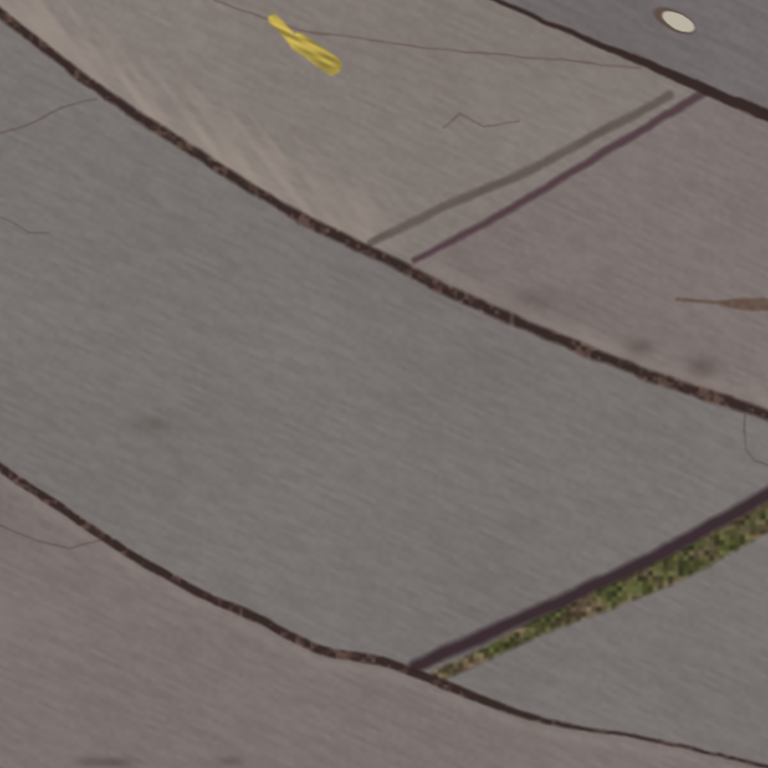
Give the GLSL for this texture, as a WebGL 2 fragment shader.

```glsl
#version 300 es
precision highp float;
uniform vec2 u_resolution;
out vec4 fragColor;

const vec3 SLAB_MID = vec3(.462, .443, .435);
const vec3 SLAB_TOP = vec3(.502, .469, .45);
const vec3 SLAB_RIGHT = vec3(.478, .44, .428);
const vec3 SLAB_CORNER = vec3(.44, .414, .418);
const vec3 SLAB_LOW = vec3(.474, .437, .427);
const vec3 PALE = vec3(.62, .57, .53);
const vec3 GAP = vec3(.2, .15, .14);
const vec3 BROWN = vec3(.36, .28, .25);
const vec3 GREY = vec3(.34, .3, .285);
const vec3 PURPLE = vec3(.3, .22, .25);
const vec3 MOSS = vec3(.29, .3, .18);
const vec3 EARTH = vec3(.4, .34, .27);
const vec3 STRAW = vec3(.68, .6, .29);
const vec3 PETAL = vec3(.73, .7, .64);
const float GRAIN = .03, MOTTLE = .035, WOBBLE = .005;
const mat2 TILT = mat2(.91, .42, -.42, .91);

// Seam heights at even steps across the canvas
const float UPPER[13] = float[13](.984, .918, .857, .805, .751, .704, .664, .622, .585, .549, .516, .487, .46);
const float LOWER[13] = float[13](.391, .336, .28, .233, .195, .154, .138, .107, .074, .053, .04, .021, .001);

vec3 col = SLAB_LOW;

void paint(vec3 c, float a) { col = mix(col, c, clamp(a, 0., 1.)); }

float hash(vec2 p) {
  vec3 q = fract(p.xyx * .1031);
  q += dot(q, q.yzx + 33.33);
  return fract((q.x + q.y) * q.z);
}
float noise(vec2 p) {
  vec2 i = floor(p), f = fract(p), e = vec2(1, 0);
  f *= f * (3. - 2. * f);
  return mix(mix(hash(i), hash(i + e), f.x), mix(hash(i + e.yx), hash(i + 1.), f.x), f.y);
}
float fbm(vec2 p) {
  float sum = 0.;
  for (float amp = .5; amp > .05; amp *= .5) {
    sum += amp * noise(p);
    p = TILT * p * 2. + 7.3;
  }
  return sum;
}
// Catmull-Rom curve through the heights
float seam(float h[13], float x) {
  float s = clamp(x, 0., .9999) * 12., t = fract(s);
  int i = int(s);
  float b = h[i], c = h[i + 1];
  float a = i > 0 ? h[i - 1] : 2. * b - c, d = i < 11 ? h[i + 2] : 2. * c - b;
  return b + .5 * t * (c - a + t * (2. * a - 5. * b + 4. * c - d + t * (3. * (b - c) + d - a)));
}
float segment(vec2 p, vec2 a, vec2 b) {
  vec2 d = b - a;
  return length(p - a - d * clamp(dot(p - a, d) / dot(d, d), 0., 1.));
}
float path(vec2 p, vec4 s, vec4 e) {
  return min(segment(p, s.xy, s.zw), min(segment(p, s.zw, e.xy), segment(p, e.xy, e.zw)));
}
float stroke(float dist, float width, float soft) {
  soft = max(soft, .7 / u_resolution.y);
  return 1. - smoothstep(width - soft, width + soft, dist);
}
float spot(vec2 p, float x, float y, float w, float h) {
  vec2 q = (p - vec2(x, y)) / vec2(w, h);
  return exp(-dot(q, q));
}

void main() {
  vec2 uv = gl_FragCoord.xy / u_resolution;
  float rough = fbm(uv * 38.), fine = noise(uv * 150.);
  float streak = noise(TILT * uv * vec2(38, 190));
  vec2 p = uv + WOBBLE * (vec2(rough, fbm(uv * 38. + 19.)) - .47);

  // Signed distances to the seams
  float upper = (p.y - seam(UPPER, p.x)) * .86;
  float lower = (p.y - seam(LOWER, p.x)) * .89;
  float corner = (p.y - .887 + (p.x - .911) * .425) * .91;

  // Slabs
  float aa = 1.5 / u_resolution.y;
  paint(SLAB_MID, smoothstep(-aa, aa, lower));
  vec3 outer = mix(SLAB_TOP, SLAB_RIGHT, smoothstep(-.004, .004, .577 * p.x + .349 - p.y));
  paint(outer, smoothstep(-aa, aa, upper));
  paint(SLAB_CORNER, smoothstep(-aa, aa, corner));
  col += MOTTLE * (fbm(uv * 5. + 3.) - .47) + GRAIN * (streak + .6 * fine - .8);

  // Pale fibres and worn edges
  float fibre = noise(vec2(p.x * 85. + p.y * 65., p.y * 14. - p.x * 9.));
  float fray = smoothstep(0., .008, upper) * smoothstep(.035 + .075 * fibre, .015, upper);
  paint(PALE, fray * smoothstep(.53, .46, p.x) * (.22 + .55 * fibre));
  paint(PALE, stroke(abs(upper - .015), .006, .012) * smoothstep(.5, .58, p.x) * rough * .65);
  paint(PALE, stroke(abs(lower + .013), .003, .01) * rough * .5);

  // Hairline cracks
  float crack = path(p, vec4(.28, 1, .39, .96), vec4(.547, .939, .833, .911));
  crack = min(crack, path(p, vec4(0, .316, .045, .297), vec4(.09, .286, .13, .297)));
  crack = min(crack, path(p, vec4(0, .717, .02, .708), vec4(.038, .697, .062, .696)));
  crack = min(crack, path(p, vec4(0, .826, .045, .842), vec4(.08, .859, .125, .872)));
  crack = min(crack, path(p, vec4(.578, .835, .598, .852), vec4(.63, .836, .675, .842)));
  crack = min(crack, path(p, vec4(.97, .46, .97, .414), vec4(.983, .4, 1.01, .389)));
  paint(BROWN, stroke(crack, .001, .003) * (.3 + .6 * rough));

  // Stains
  float stain = spot(p, .195, .446, .03, .014) * .7 + spot(p, .834, .547, .018, .012)
    + spot(p, .915, .522, .02, .016) + spot(p, .137, .008, .035, .007) * 1.6
    + spot(p, .3, .008, .017, .007) + spot(p, .7, .606, .07, .018) * rough;
  paint(GREY, stain * (.25 + .5 * rough));

  // Joints
  float joint = path(p, vec4(.482, .684, .585, .734), vec4(.69, .778, .872, .876));
  paint(GREY, stroke(joint, .0055, .004) * (.55 + .4 * rough));
  joint = path(p, vec4(.54, .661, .651, .72), vec4(.781, .798, .92, .881));
  paint(PURPLE, stroke(joint, .002 + .004 * p.x, .004) * .85);
  joint = path(p, vec4(.568, .119, .729, .196), vec4(.885, .264, 1.02, .339));
  vec3 growth = mix(MOSS, EARTH, smoothstep(.35, .65, fbm(uv * 24. + 4.))) * (.62 + .7 * fine);
  paint(growth, stroke(joint, mix(.008, .019, smoothstep(.56, .92, p.x)), .005));
  joint = path(p, vec4(.54, .133, .729, .216), vec4(.846, .271, 1.02, .367));
  paint(PURPLE * .7, stroke(joint, .0085, .006) * .92);

  // Open seams
  vec3 gap = mix(GAP, BROWN, smoothstep(.4, .72, rough * .6 + fine * .35));
  paint(gap, stroke(abs(upper), .005 + .003 * rough, .004) * .95);
  paint(gap, stroke(abs(lower), mix(.0055, .002, smoothstep(.58, .8, p.x)), .003) * .95);
  paint(GAP, stroke(abs(corner), mix(.003, .007, smoothstep(.7, .95, p.x)), .003) * .95);

  // Straw, petal and dry leaf
  float straw = min(segment(p, vec2(.356, .975), vec2(.384, .944)) - .007,
    segment(p, vec2(.388, .945), vec2(.433, .915)) - .012);
  paint(STRAW * (.78 + .45 * streak), stroke(straw, 0., .003));
  vec2 q = TILT * (p - vec2(.879, .973));
  paint(BROWN, stroke(length(q / vec2(.03, .013)), 1., .16) * .8);
  paint(PETAL, stroke(length((q - vec2(.005, .001)) / vec2(.023, .01)), 1., .15));
  float leaf = segment(p, vec2(.882, .61), vec2(1.02, .601));
  paint(mix(BROWN, EARTH, fine), stroke(leaf, mix(.002, .008, smoothstep(.93, .97, p.x)), .003) * .85);

  fragColor = vec4(col, 1);
}
```
